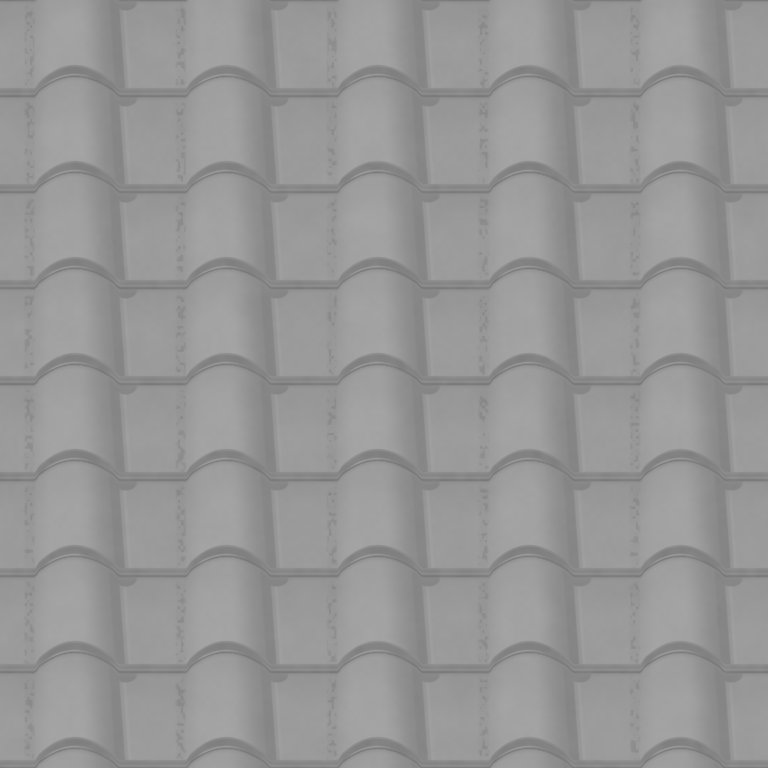
Write a WebGL 2 fragment shader that draws this texture.

```glsl
#version 300 es
// Grey glazed roof tiles: rows of rounded rolls and flat pans with overlapping lips.
precision highp float;

uniform vec2 u_resolution;
out vec4 outColor;

const vec2 TILES = vec2(5.073, 8.0);
const vec2 OFFSET = vec2(0.224, 0.014);
const float ROLL_WIDTH = 0.575;
const vec3 PAN = vec3(0.608);
const vec3 ROLL = vec3(0.636);
const vec3 SHADE = vec3(0.525);
const vec3 DEEP = vec3(0.475);
const vec3 GLINT = vec3(0.65);

float hash(vec2 p) {
    vec3 q = fract(vec3(p.xyx) * 0.1031);
    q += dot(q, q.yzx + 33.33);
    return fract((q.x + q.y) * q.z);
}

float noise(vec2 p) {
    vec2 i = floor(p);
    vec2 f = fract(p);
    f = f * f * (3.0 - 2.0 * f);
    return mix(mix(hash(i), hash(i + vec2(1, 0)), f.x),
               mix(hash(i + vec2(0, 1)), hash(i + vec2(1, 1)), f.x), f.y);
}

// Smooth step up at an edge, as wide as the given blur.
float rampAt(float edge, float x, float blur) {
    return smoothstep(edge - blur, edge + blur, x);
}

float stripe(float from, float to, float x, float blur) {
    return rampAt(from, x, blur) * (1.0 - rampAt(to, x, blur));
}

// Height of the arched roll across one tile, 0 on the pan, 1 on the crest.
float archHeight(float u) {
    float t = pow(clamp(u / ROLL_WIDTH, 0.0, 1.0), 0.92);
    float arch = max(sin(3.14159 * t), 0.0);
    return pow(arch, 0.9) * smoothstep(-0.05, 0.25, arch);
}

// Face of a tile: pan, roll, shaded flank and the worn seam.
vec3 tileFace(float u, float v, vec2 p, vec2 aa) {
    float lean = 0.045 * v;
    vec3 color = mix(PAN, ROLL, smoothstep(-0.02, 0.12, u) * (1.0 - rampAt(0.52, u, 0.02)));
    color -= 0.02 * smoothstep(0.5, 0.0, v);

    // the roll turns away from the light towards its right flank
    float flank = smoothstep(0.27, 0.5, u - lean) * (1.0 - rampAt(0.562, u - lean, aa.x));
    color = mix(color, vec3(0.545), flank);
    color = mix(color, SHADE, stripe(0.495, 0.562, u - lean, aa.x + 0.006));
    color = mix(color, vec3(0.575), 0.6 * stripe(0.562, 0.585, u - lean, aa.x));
    color = mix(color, GLINT, 0.25 * stripe(0.585, 0.605, u - lean, aa.x));

    // cast shadow tucked under the lip beside the roll
    float blob = length((vec2(u, v) - vec2(0.605, 0.015)) / vec2(0.075, 0.08));
    color = mix(color, SHADE, 1.0 - rampAt(1.0, blob, 0.12));

    // rough specks along the left seam of the roll
    float specks = smoothstep(0.5, 0.8, noise(p * vec2(270.0, 230.0)));
    float seam = stripe(-0.06, 0.0, u, 0.015) * stripe(0.06, 0.9, v, 0.05);
    color -= (0.012 + 0.045 * specks) * seam;

    // faint mottling of the glaze
    return color + 0.012 * (noise(p * 35.0) - 0.5) + 0.008 * (noise(p * 140.0) - 0.5);
}

// Overlapping front lip; d is 0 at its lower edge and negative above.
vec3 lipColor(float u, float d, float thickness, float arch, vec2 p, float aa) {
    vec3 color = mix(SHADE, vec3(0.505), arch);
    float middle = stripe(-0.045, -0.026, d, aa);
    color = mix(color, vec3(0.58), 0.6 * middle * (1.0 - smoothstep(0.0, 0.5, arch)));
    color = mix(color, DEEP, 0.8 * stripe(-0.024, 0.01, d, aa));
    float rim = stripe(-0.035, -0.018, d, aa) * smoothstep(0.3, 0.8, arch);
    color = mix(color, GLINT, 0.7 * rim * (1.0 - smoothstep(0.25, 0.45, u)));
    color = mix(color, vec3(0.55), stripe(-thickness, -thickness + 0.018, d, aa));
    return color + 0.025 * (noise(p * 90.0) - 0.5);
}

void main() {
    vec2 p = gl_FragCoord.xy / u_resolution;
    vec2 aa = TILES / u_resolution;

    // tile coordinates: u to the right from the roll's foot, v down from the lip
    float u = fract(p.x * TILES.x - OFFSET.x);
    u -= step(0.8, u);
    float arch = archHeight(u);
    float v = fract((1.0 - p.y) * TILES.y - OFFSET.y + 0.21 * arch);
    float d = v - step(0.5, v);
    float thickness = 0.096 + 0.03 * arch;

    vec3 color = tileFace(u, v, p, aa);
    color = mix(color, vec3(0.55), 0.5 * smoothstep(0.05, 0.0, d) * step(0.0, d));
    float lip = stripe(-thickness, 0.0, d, aa.y);
    color = mix(color, lipColor(u, d, thickness, arch, p, aa.y), lip);
    outColor = vec4(color, 1.0);
}
```
